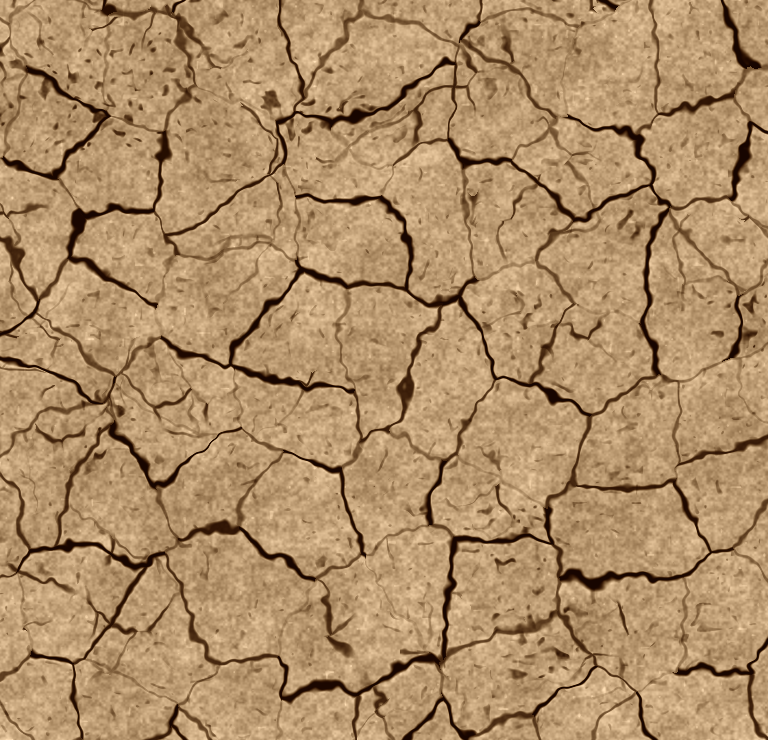
A Shadertoy shader for this texture:

```glsl
// Sun-baked clay split into irregular plates by dark, ragged cracks
#define PLATE_SCALE 8.0
#define FINE_SCALE 14.0
#define CRACK_WIDTH 0.0042
#define FINE_WIDTH 0.0030
#define CLAY_TONE 0.748
#define CRACK_TONE 0.09
#define GRAIN 0.17
#define MOTTLE 0.20
#define RELIEF 0.13

vec2 hash2(vec2 p) {
    vec3 q = fract(p.xyx * vec3(0.1031, 0.1030, 0.0973));
    q += dot(q, q.yzx + 33.33);
    return fract((q.xx + q.yz) * q.zy);
}

float noise(vec2 p) {
    vec2 i = floor(p), f = fract(p);
    f = f * f * (3.0 - 2.0 * f);
    float low = mix(hash2(i).x, hash2(i + vec2(1, 0)).x, f.x);
    float high = mix(hash2(i + vec2(0, 1)).x, hash2(i + vec2(1, 1)).x, f.x);
    return mix(low, high, f.y);
}

float fbm(vec2 p) {
    float sum = 0.0, amp = 0.5;
    for (int i = 0; i < 4; i++) {
        sum += amp * noise(p);
        p = mat2(0.8, 0.6, -0.6, 0.8) * p * 2.03 + 7.1;
        amp *= 0.5;
    }
    return sum / 0.9375;
}

vec2 wobble(vec2 p) {
    return vec2(noise(p), noise(p + 41.7)) - 0.5;
}

vec2 site(vec2 cell) {
    return cell + 0.5 + 0.88 * (hash2(cell + 19.0) - 0.5);
}

// Crack darkness along Voronoi borders; every border has its own strength
float cracks(vec2 p, float scale, float width, float faintest, float soft) {
    vec2 q = p * scale, base = floor(q), home = base, toHome = vec2(9.0);
    for (int y = -1; y <= 1; y++)
    for (int x = -1; x <= 1; x++) {
        vec2 cell = base + vec2(x, y), r = site(cell) - q;
        if (dot(r, r) < dot(toHome, toHome)) { toHome = r; home = cell; }
    }
    float dark = 0.0;
    for (int y = -2; y <= 2; y++)
    for (int x = -2; x <= 2; x++) {
        if (x == 0 && y == 0) continue;
        vec2 cell = home + vec2(x, y), r = site(cell) - q;
        float d = dot(0.5 * (toHome + r), normalize(r - toHome)) / scale;
        float strength = mix(faintest, 1.0, hash2(home + cell + 5.0).x);
        float w = width * (0.45 + 0.75 * strength) * (0.4 + 1.2 * noise(p * 38.0));
        float line = 1.0 - smoothstep(0.25 * w, w + soft, d);
        dark = max(dark, line * clamp(strength * 1.25, 0.0, 1.0));
    }
    return dark;
}

// Clay palette: darker tones lose blue first, then green
vec3 clay(float tone) {
    return tone - vec3(0.0, 0.13, 0.30) * (1.0 - exp(-tone * vec3(1.0, 9.0, 4.5)));
}

void mainImage(out vec4 fragColor, in vec2 fragCoord) {
    vec2 p = fragCoord / iResolution.y + 3.0;
    float soft = 0.8 / iResolution.y;

    // Ragged outlines for the cracks
    vec2 bent = p + 0.045 * wobble(p * 9.0) + 0.016 * wobble(p * 34.0)
              + 0.008 * wobble(p * 90.0);

    // Plate surface: mottling, sidelit roughness and grain
    float tone = CLAY_TONE + MOTTLE * (fbm(p * 14.0) - 0.5);
    vec2 rough = p * vec2(36.0, 46.0);
    tone += RELIEF * (fbm(rough) - fbm(rough + vec2(-0.35, 0.55)));
    tone += GRAIN * (noise(p * 190.0) - 0.5) + 0.6 * GRAIN * (noise(p * 340.0) - 0.5);

    // Main and hairline cracks, with a pale lip below the main ones
    float mainCrack = cracks(bent, PLATE_SCALE, CRACK_WIDTH, 0.12, soft);
    float lip = cracks(bent + vec2(-0.002, 0.005), PLATE_SCALE, CRACK_WIDTH, 0.12, soft);
    float patches = smoothstep(0.42, 0.66, noise(p * 6.0 + 11.0));
    float hairline = cracks(bent + 5.3, FINE_SCALE, FINE_WIDTH, -0.5, soft);
    hairline *= 0.75 * patches * smoothstep(0.2, 0.55, noise(p * 24.0));
    tone += 0.06 * lip * (1.0 - mainCrack);

    // Crumbs and pits, thickest in broken patches
    float crumbly = smoothstep(0.62, 0.85, noise(p * 7.0 + 60.0));
    float pits = smoothstep(0.80 - 0.14 * crumbly, 0.98, noise(bent * 105.0));
    float pale = smoothstep(0.90, 1.0, noise(p * 120.0 + 23.0));
    tone += 0.12 * pale - pits * (0.22 + 0.25 * crumbly);

    float depth = max(mainCrack, max(hairline, 0.0));
    tone = mix(tone, CRACK_TONE, depth);
    fragColor = vec4(clamp(clay(max(tone, 0.06)), 0.0, 1.0), 1.0);
}
```
